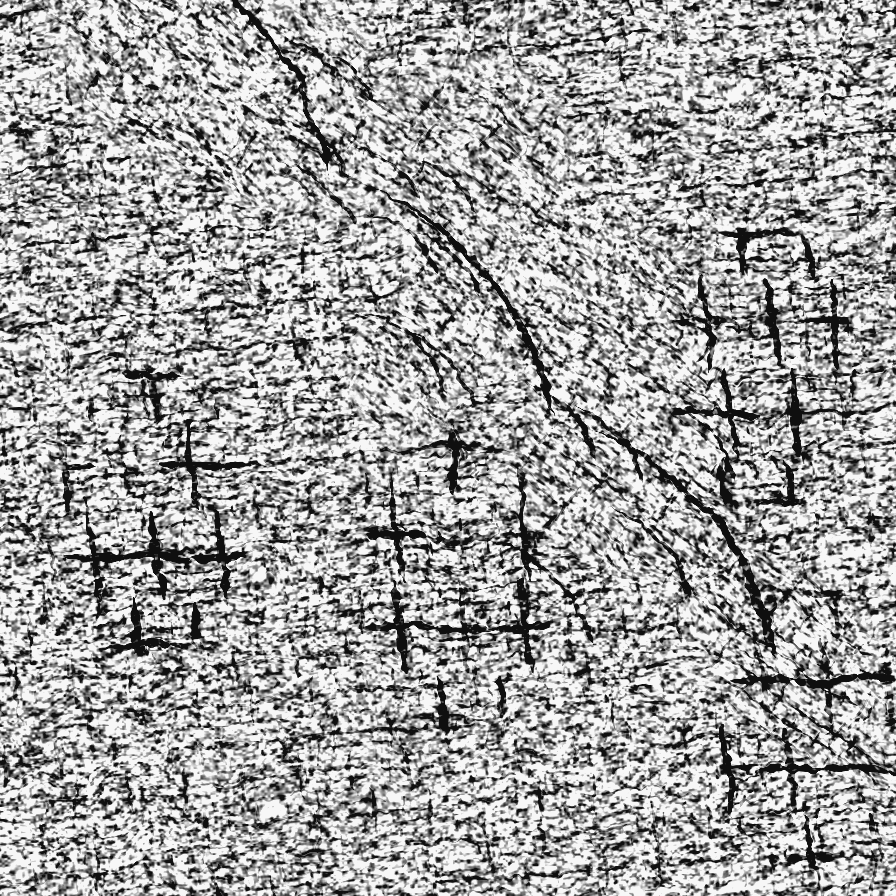
A WebGL 2 fragment shader for this texture:

```glsl
#version 300 es
precision highp float;
// Charred, weathered wood: fine stretched grain in two directions, overlaid
// with broken brick-like hairline cracks, clusters of blocky splits and long
// curved diagonal fissures. Everything is summed into one grey tone.

uniform vec2 u_resolution;
out vec4 fragColor;

float hash(vec2 p) {
    vec3 q = fract(vec3(p.xyx) * 0.1031);
    q += dot(q, q.yzx + 33.33);
    return fract((q.x + q.y) * q.z);
}

float noise(vec2 p) {
    vec2 i = floor(p), f = fract(p);
    f = f * f * (3.0 - 2.0 * f);
    return mix(mix(hash(i), hash(i + vec2(1, 0)), f.x),
               mix(hash(i + vec2(0, 1)), hash(i + vec2(1, 1)), f.x), f.y);
}

// Coordinates along and across a direction
vec2 along(vec2 p, float angle) {
    vec2 d = vec2(cos(angle), sin(angle));
    return vec2(dot(p, d), dot(p, vec2(-d.y, d.x)));
}

float line(float dist, float width) {
    float soft = 0.6 / u_resolution.y;
    return 1.0 - smoothstep(width - soft, width + soft, dist);
}

// Staggered cells, each with a cross of two cracks of random strength
float brickCracks(vec2 p, vec2 size, float width, float presence) {
    vec2 q = p / size;
    float row = floor(q.y);
    q.x += 9.0 * hash(vec2(row + 50.0, 7.0));
    vec2 id = vec2(floor(q.x), row) + 100.0;
    vec2 f = abs(fract(q) - 0.5);
    vec2 taper = 1.0 - 0.8 * pow(2.0 * f, vec2(6.0));
    float lying = smoothstep(0.0, 0.6, hash(id) + presence - 0.5);
    float upright = smoothstep(0.0, 0.6, hash(id + 71.3) + presence - 0.5);
    return max(lying * line(f.y * size.y, width * taper.x),
               upright * line(f.x * size.x, width * taper.y));
}

// Bowed fissure that widens, then closes near its far end
float fissure(vec2 p, float angle, float len, float bend, float width) {
    vec2 q = along(p, angle);
    float t = q.x / len;
    if (t < 0.0 || t > 1.0) return 0.0;
    float dist = abs(q.y - bend * 4.0 * t * (1.0 - t));
    return line(dist, width * (0.4 + 0.6 * t) * smoothstep(0.0, 0.15, t)
                      * smoothstep(1.0, 0.94, t));
}

float grainNoise(vec2 p) {
    return 0.36 * noise(p * vec2(85, 215) + 40.0)
         + 0.60 * noise(p * vec2(165, 260) + 90.0)
         + 0.58 * noise(p * vec2(330, 400) + 300.0) - 0.77;
}

void main() {
    vec2 uv = gl_FragCoord.xy / u_resolution.y;

    // Rough warp shared by every crack
    vec2 warp = vec2(noise(uv * 24.0 + 5.0), noise(uv * 24.0 + 63.0)) - 0.5;
    vec2 jag = vec2(noise(uv * 130.0 + 11.0), noise(uv * 130.0 + 37.0)) - 0.5;
    vec2 p = uv + 0.009 * warp + 0.0055 * jag;

    // Diagonal grain follows a ragged band, level grain fills the rest
    float band = abs(uv.x + 0.8 * uv.y - 1.07) + 0.34 * (noise(uv * 7.0 + 20.0) - 0.5);
    band += 0.8 * max(0.45 - uv.y, 0.0);
    float diagonal = 1.0 - smoothstep(0.14, 0.19, band);
    vec2 level = along(uv + 0.008 * warp, 0.09) + 2.0;
    vec2 slanted = along(uv + 0.008 * warp, -0.6) + 2.0;
    float grain = mix(grainNoise(level), grainNoise(slanted), diagonal);

    // Hairline cracks at two sizes
    vec2 lp = along(p, 0.09), sp = along(p, -0.6);
    float fine = mix(brickCracks(lp, vec2(0.032, 0.0125), 0.0014, 0.4),
                     brickCracks(sp, vec2(0.034, 0.019), 0.0014, 0.35), diagonal);
    float medium = mix(brickCracks(lp + 3.0, vec2(0.062, 0.044), 0.0019, 0.5),
                       brickCracks(sp + 3.0, vec2(0.08, 0.042), 0.0019, 0.4), diagonal);

    // Clusters of blocky splits
    float split = 0.0, cluster = 0.0;
    for (int i = 0; i < 4; i++) {
        float k = float(i);
        float side = (i % 2 == 0) ? 1.0 : -1.0;
        vec2 c = vec2(min(0.17 + 0.34 * k, 0.9), 0.43 + 0.08 * k * side);
        vec2 q = p - c;
        float inside = 1.0 - smoothstep(0.8, 1.1, length(q / vec2(0.105, 0.16)));
        cluster = max(cluster, inside);
        q.x += 0.12 * q.y;
        split = max(split, smoothstep(0.0, 0.4, inside)
                           * brickCracks(q + k * 0.7, vec2(0.072, 0.1), 0.0037, 0.65));
    }

    // Three long fissures in a chain, then short scattered ones
    float gash = 0.0;
    for (int i = 0; i < 20; i++) {
        float k = float(i);
        float r = hash(vec2(k, 3.7)), s = hash(vec2(k, 19.1));
        bool chained = i < 3;
        vec2 start = chained ? vec2(0.16, 1.06) + k * vec2(0.25, -0.27)
                             : vec2(0.15 + 0.65 * r, 1.12 - 0.5 * r - 0.42 * s);
        float len = chained ? 0.33 : 0.07 + 0.1 * s;
        float f = fissure(p - start, -0.62 - 0.3 * (chained ? 0.9 : r), len,
                          len * 0.13, chained ? 0.0035 + 0.0012 * k : 0.0032);
        gash = max(gash, f * (chained ? 1.0 : 0.5 + 0.4 * r));
    }

    // Combine: pale, crisp wood in clusters, greyer patches elsewhere
    float patchy = noise(uv * 9.0 + 130.0) - 0.5;
    float tone = 0.81 + 0.05 * cluster + 0.04 * patchy + (1.85 + 0.5 * patchy) * grain;
    tone -= fine * (0.42 + 0.25 * cluster) + 0.5 * medium;
    tone -= 1.1 * split + 1.1 * gash;
    fragColor = vec4(vec3(clamp(tone, 0.06, 0.97)), 1.0);
}
```
